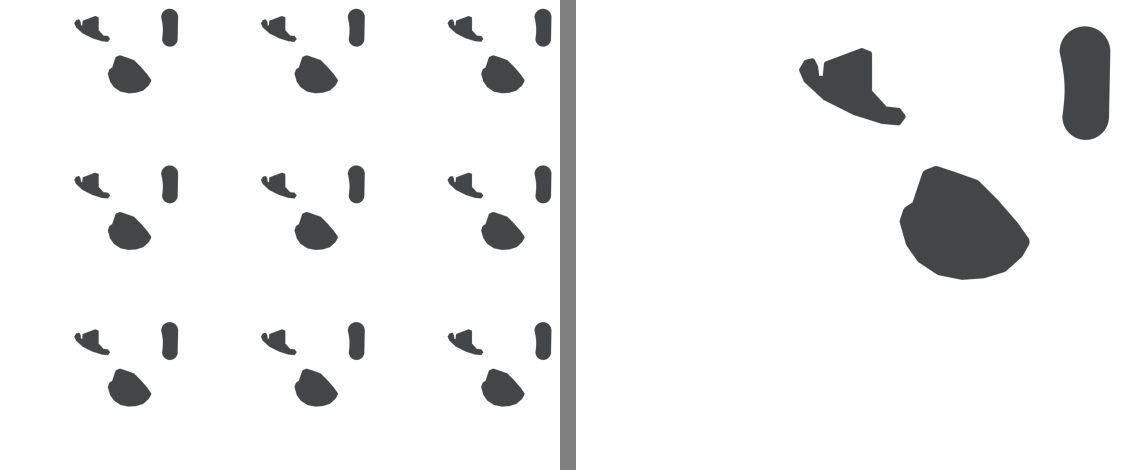
Left: the whole. Right: its middle third, enlarged.
Give the GLSL for this pattern, as a Shadertoy shader.

```glsl
#define REPEATS 3.0
#define CELL vec2(384.0, 322.5)
#define INK vec3(0.267, 0.270, 0.274)
#define PAPER vec3(1.0)
#define EDGE_SOFTNESS 0.75
#define BLOB_ROUNDING 5.0
#define HAT_ROUNDING 2.0
#define PILL_RADII vec2(17.4, 16.0)
#define PILL_WAIST 1.2

const float PI = 3.14159;
const int CORNERS = 18;

// Corners in cell units, y down, inset by the rounding radius
const vec2 BLOB[CORNERS] = vec2[CORNERS](
    vec2(242, 121), vec2(247, 119), vec2(259, 123), vec2(273, 128), vec2(286, 141), vec2(299, 156),
    vec2(306, 166), vec2(302, 173), vec2(292, 182), vec2(279, 186), vec2(265, 187), vec2(250, 184),
    vec2(238, 176), vec2(231, 166), vec2(227, 152), vec2(229, 146), vec2(235, 142), vec2(239, 130));

const vec2 HAT[CORNERS] = vec2[CORNERS](
    vec2(155, 48), vec2(158, 43), vec2(162, 42), vec2(164, 46), vec2(165, 54), vec2(171, 54),
    vec2(172, 44), vec2(196, 35), vec2(201, 37), vec2(201, 63), vec2(212, 75), vec2(221, 76),
    vec2(224, 80), vec2(221, 84), vec2(210, 83), vec2(191, 77), vec2(171, 67), vec2(158, 55));

// Signed distance to a closed polygon
float polygonDistance(vec2 p, vec2 corners[CORNERS]) {
    float nearest = 1e9;
    float side = 1.0;
    for (int i = 0; i < CORNERS; i++) {
        vec2 a = corners[i];
        vec2 b = corners[(i + 1) % CORNERS];
        vec2 edge = b - a;
        vec2 toP = p - a;
        vec2 offset = toP - edge * clamp(dot(toP, edge) / dot(edge, edge), 0.0, 1.0);
        nearest = min(nearest, dot(offset, offset));
        if ((a.y > p.y) != (b.y > p.y) && p.x < a.x + edge.x * toP.y / edge.y) side = -side;
    }
    return side * sqrt(nearest);
}

// Tapered capsule with a dent on its left flank
float pillDistance(vec2 p) {
    vec2 top = vec2(349.0, 35.5);
    vec2 axis = vec2(0.5, 44.5);
    float h = clamp(dot(p - top, axis) / dot(axis, axis), 0.0, 1.0);
    float waist = PILL_WAIST * sin(PI * h);
    vec2 center = top + axis * h + vec2(waist, 0.0);
    return length(p - center) - mix(PILL_RADII.x, PILL_RADII.y, h) + waist;
}

void mainImage(out vec4 fragColor, in vec2 fragCoord) {
    vec2 uv = fragCoord / iResolution.xy;
    vec2 p = fract(vec2(uv.x, 1.0 - uv.y) * REPEATS) * CELL;

    // Union of the three shapes
    float d = pillDistance(p);
    d = min(d, polygonDistance(p, BLOB) - BLOB_ROUNDING);
    d = min(d, polygonDistance(p, HAT) - HAT_ROUNDING);

    // Antialiased fill, softness scaled to one pixel in cell units
    float soft = EDGE_SOFTNESS * CELL.x * REPEATS / iResolution.x;
    fragColor = vec4(mix(INK, PAPER, smoothstep(-soft, soft, d)), 1.0);
}
```
